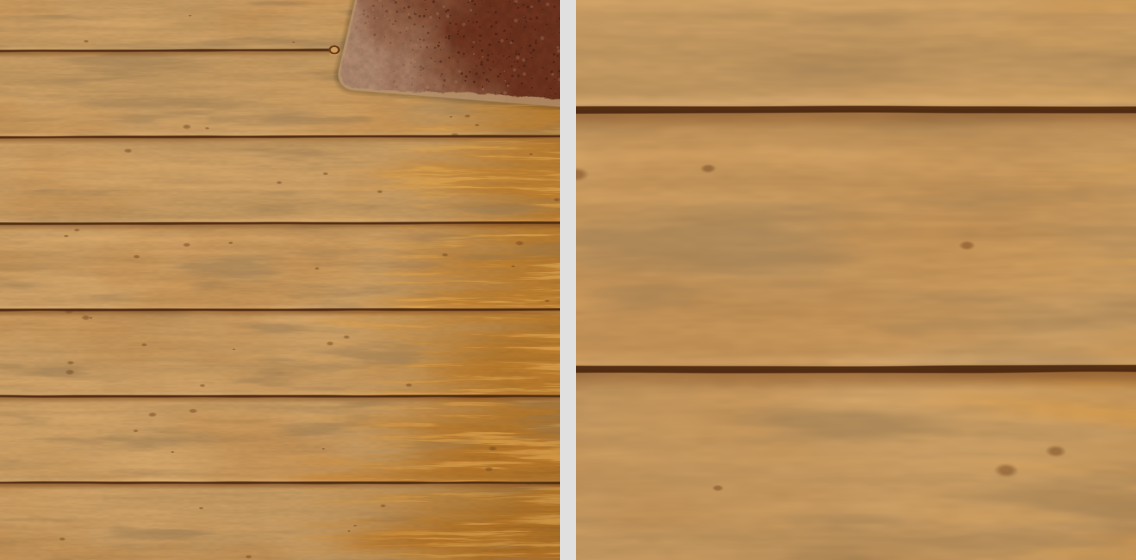
Left: the whole. Right: its middle third, enlarged.
Reproduce this texture procedurally as a Shadertoy shader.

```glsl
// Pale horizontal wooden boards that turn amber toward the lower right, with a
// speckled clay slab over the top right corner. Stretched value noise makes the
// grain, cellular noise the specks, and rounded half planes the slab.

#define PITCH 0.1542        // board height
#define FIRST_SEAM 0.138    // height of the lowest seam
#define SEAM_HALF 0.0019    // half thickness of a seam
#define LIP 0.014           // depth of the shaded lip under a seam
#define SEAM_END 0.589      // where the top seam stops
#define GRAIN 0.12          // strength of the grain
#define CORNER 0.034        // slab corner radius
#define PALE vec3(0.765, 0.595, 0.375)
#define AMBER vec3(0.70, 0.465, 0.165)
#define SEAM_COLOR vec3(0.29, 0.15, 0.055)

float hash(vec2 p) {
    vec3 q = fract(vec3(p.xyx) * 0.1031);
    q += dot(q, q.yzx + 33.33);
    return fract((q.x + q.y) * q.z);
}

float noise(vec2 p) {
    vec2 i = floor(p), f = fract(p);
    f = f * f * (3.0 - 2.0 * f);
    return mix(mix(hash(i), hash(i + vec2(1, 0)), f.x),
               mix(hash(i + vec2(0, 1)), hash(i + vec2(1, 1)), f.x), f.y);
}

float fbm(vec2 p) {
    float sum = 0.0, amp = 0.5;
    for (int i = 0; i < 4; i++) {
        sum += amp * noise(p);
        p = p * 2.03 + 17.3;
        amp *= 0.5;
    }
    return sum / 0.9375;
}

// Cellular dots of random size; density is the share of cells that hold one
float specks(vec2 p, float density) {
    vec2 cell = floor(p);
    float mask = 0.0;
    for (int j = -1; j <= 1; j++)
    for (int i = -1; i <= 1; i++) {
        vec2 c = cell + vec2(i, j);
        vec2 center = c + vec2(hash(c + 3.1), hash(c + 71.7));
        float radius = mix(0.15, 0.42, hash(c + 29.0));
        float dot_ = 1.0 - smoothstep(radius * 0.3, radius, length(p - center));
        mask = max(mask, dot_ * step(hash(c + 11.0), density));
    }
    return mask;
}

// Signed distance to the slab: left and bottom edges with a rounded corner
float slabDistance(vec2 p) {
    vec2 d = vec2(dot(p - vec2(0.606, 0.88), vec2(-0.974, 0.227)),
                  dot(p - vec2(0.64, 0.838), vec2(-0.080, -0.997))) + CORNER;
    return min(max(d.x, d.y), 0.0) + length(max(d, 0.0)) - CORNER;
}

vec3 boards(vec2 p, float px) {
    float level = (p.y - p.x * 0.004 * (p.y - 0.2) - FIRST_SEAM) / PITCH;
    float row = floor(level);
    float seam = (level - round(level)) * PITCH;   // positive above a seam
    vec2 q = p + vec2(row * 3.7 + 9.0, 0.009 * fbm(p * vec2(4, 7) + row * 5.0));

    // Grain: broad bands, long fibres and fine pores
    float bands = fbm(q * vec2(3, 28));
    float fibre = fbm(q * vec2(7, 130) + 40.0);
    float pores = noise(q * vec2(90, 330));
    vec3 col = PALE * (1.0 + 0.035 * (hash(vec2(row + 8.0, 2.0)) - 0.5));
    col = mix(col, vec3(0.74, 0.53, 0.29), 0.5 * smoothstep(0.4, 0.75, fbm(q * vec2(4, 9))));

    // Amber stain with a ragged, fibrous front
    float front = p.x - mix(0.52, 0.76, p.y) + 0.34 * (bands - 0.5) + 0.24 * (fibre - 0.5);
    float stain = smoothstep(-0.03, 0.36, front);
    vec3 amber = mix(AMBER, vec3(0.63, 0.38, 0.09), smoothstep(0.5, 0.0, p.y) * bands);
    col = mix(col, amber, stain * 0.92);
    float streak = smoothstep(0.53, 0.72, fibre) * smoothstep(0.5, 0.85, p.x);
    col = mix(col, vec3(0.81, 0.62, 0.32), 0.5 * streak);

    col *= 1.0 + GRAIN * (bands - 0.5) + GRAIN * (1.0 + stain) * (fibre - 0.5)
               + 0.035 * (pores - 0.5);
    float gray = smoothstep(0.58, 0.8, fbm(q * vec2(5, 38) + 90.0));
    col = mix(col, vec3(0.58, 0.46, 0.31), 0.45 * gray);
    col = mix(col, vec3(0.45, 0.27, 0.12), 0.5 * specks(q * vec2(42, 75), 0.018));

    // Shaded lip, faint bevel light and dark seam; the top seam stops short
    float open = 1.0 - step(4.5, level) * smoothstep(SEAM_END - px, SEAM_END + px, p.x);
    float lip = smoothstep(-LIP, -0.002, seam) * (1.0 - smoothstep(-px, px, seam));
    col = mix(col, vec3(0.52, 0.32, 0.15), open * lip * (0.3 + 0.55 * bands));
    col += 0.035 * open * smoothstep(0.002, 0.004, seam) * smoothstep(0.011, 0.004, seam);
    float width = SEAM_HALF * (0.8 + 0.5 * noise(vec2(p.x * 14.0, row)));
    float line = 1.0 - smoothstep(width - px, width + px, abs(seam));
    col = mix(col, SEAM_COLOR, 0.92 * open * line);

    // Small chip at the end of the top seam
    float chip = length((p - vec2(0.597, 0.911)) * vec2(0.8, 1.0));
    col = mix(col, vec3(0.43, 0.24, 0.09), 1.0 - smoothstep(0.007, 0.009, chip));
    return mix(col, vec3(0.80, 0.61, 0.36), 1.0 - smoothstep(0.004, 0.006, chip));
}

vec3 slab(vec2 p, float d) {
    // Dusty pink on the left, dark red brown toward the upper right
    float burn = p.x - 0.73 + 0.55 * (p.y - 0.91) + 0.14 * (fbm(p * 16.0) - 0.5);
    vec3 col = mix(vec3(0.66, 0.51, 0.41), vec3(0.52, 0.33, 0.23), smoothstep(-0.11, 0.05, burn));
    col = mix(col, vec3(0.41, 0.19, 0.11), smoothstep(0.02, 0.17, burn));
    col *= 0.91 + 0.18 * fbm(p * 110.0);
    float dark = specks(p * 105.0, 0.35) * smoothstep(-0.12, 0.1, burn);
    col = mix(col, vec3(0.23, 0.10, 0.07), 0.55 * dark);
    col = mix(col, vec3(0.69, 0.52, 0.43), 0.3 * specks(p * 80.0 + 50.0, 0.16));

    // Chipped pale rim, thicker along the bottom right
    float rim = 0.004 + 0.009 * smoothstep(0.65, 0.9, p.x) + 0.008 * (fbm(p * 85.0) - 0.5);
    return mix(col, vec3(0.72, 0.58, 0.42), 0.85 * smoothstep(-rim - 0.002, -rim + 0.002, d));
}

void mainImage(out vec4 fragColor, in vec2 fragCoord) {
    vec2 p = fragCoord / iResolution.xy;
    float px = 1.0 / iResolution.y;
    vec3 col = boards(p, px);
    float d = slabDistance(p);
    col *= 1.0 - 0.2 * (1.0 - smoothstep(0.0, 0.012, d));   // contact shadow
    col = mix(col, slab(p, d), 1.0 - smoothstep(-px, px, d));
    fragColor = vec4(clamp(col, 0.0, 1.0), 1.0);
}
```
